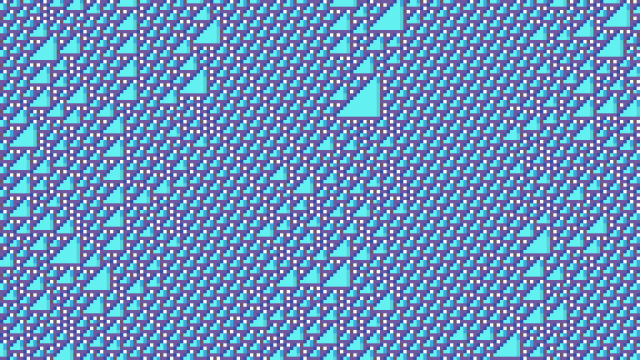
Write a Shadertoy shader that draws this texture.

```glsl
// A one-dimensional cellular automaton growing upward, coloured by cell neighbourhood.

const float COLUMNS = 192.0;   // cells across the canvas
const int WARMUP = 13;         // generations below the bottom edge
const int MAX_STEPS = 124;     // limit set by the 256-cell window
const uint ETHER = 1247u;      // 14-cell repeating background, one bit per cell

const vec3 CYAN   = vec3(0.39, 0.94, 0.94);
const vec3 TEAL   = vec3(0.35, 0.82, 0.85);
const vec3 SKY    = vec3(0.24, 0.66, 0.87);
const vec3 WHITE  = vec3(0.95, 0.98, 0.97);
const vec3 BROWN  = vec3(0.42, 0.34, 0.41);
const vec3 NAVY   = vec3(0.20, 0.31, 0.65);
const vec3 PURPLE = vec3(0.44, 0.35, 0.63);

float hash(float n) {
    return fract(sin(n * 12.9898 + 4.137) * 43758.5453);
}

// First generation: the background with some patches of random cells.
uint seedCell(int x) {
    int phase = (x + 1400) % 14;
    float patchId = floor(float(x) / 12.0);
    bool disturbed = hash(patchId + 517.0) < 0.3;
    uint noise = hash(float(x)) < 0.5 ? 1u : 0u;
    return disturbed ? noise : (ETHER >> uint(phase)) & 1u;
}

uint seedWord(int first) {
    uint word = 0u;
    for (int i = 0; i < 32; i++) word |= seedCell(first + i) << uint(i);
    return word;
}

uvec4 seedBlock(int first) {
    return uvec4(seedWord(first), seedWord(first + 32),
                 seedWord(first + 64), seedWord(first + 96));
}

// Advances 128 cells, given the words bordering them on either side.
uvec4 nextBlock(uvec4 cells, uint before, uint after) {
    uvec4 left = (cells << 1u) | (uvec4(before, cells.xyz) >> 31u);
    uvec4 right = (cells >> 1u) | (uvec4(cells.yzw, after) << 31u);
    return (cells | left) & ~(left & cells & right);
}

// The cells around the centre of the window; the centre is bit 4.
uint centreBits(uvec4 low, uvec4 high) {
    return (low.w >> 28u) | (high.x << 4u);
}

// Colour from the cell and its neighbours; long gaps get a paler right edge.
vec3 cellColor(uint bits, uint place) {
    bool left = ((bits >> (place - 1u)) & 1u) == 1u;
    bool self = ((bits >> place) & 1u) == 1u;
    bool right = ((bits >> (place + 1u)) & 1u) == 1u;
    bool longGap = ((bits >> (place - 3u)) & 7u) == 0u;
    if (self) {
        if (right) return PURPLE;
        return left ? NAVY : BROWN;
    }
    if (!right) return CYAN;
    if (left) return WHITE;
    return longGap ? TEAL : SKY;
}

vec3 rowColor(uint bits, float blend) {
    return mix(cellColor(bits, 4u), cellColor(bits, 5u), blend);
}

void mainImage(out vec4 fragColor, in vec2 fragCoord) {
    // Nearest cell pair on each axis, with the share of the pixel each covers
    float pixel = COLUMNS / iResolution.x;
    vec2 grid = fragCoord * pixel - 0.5;
    ivec2 cell = ivec2(floor(grid));
    vec2 blend = clamp((fract(grid) - 0.5) / pixel + 0.5, 0.0, 1.0);

    // Run the automaton on a window centred on this column
    uvec4 low = seedBlock(cell.x - 128);
    uvec4 high = seedBlock(cell.x);
    int steps = clamp(cell.y + WARMUP, 0, MAX_STEPS);
    uint lowerBits = 0u;
    for (int i = 0; i <= MAX_STEPS; i++) {
        if (i > steps) break;
        lowerBits = centreBits(low, high);
        uvec4 grownLow = nextBlock(low, 0u, high.x);
        high = nextBlock(high, low.w, 0u);
        low = grownLow;
    }
    uint upperBits = centreBits(low, high);

    vec3 color = mix(rowColor(lowerBits, blend.x), rowColor(upperBits, blend.x), blend.y);
    fragColor = vec4(color, 1.0);
}
```
